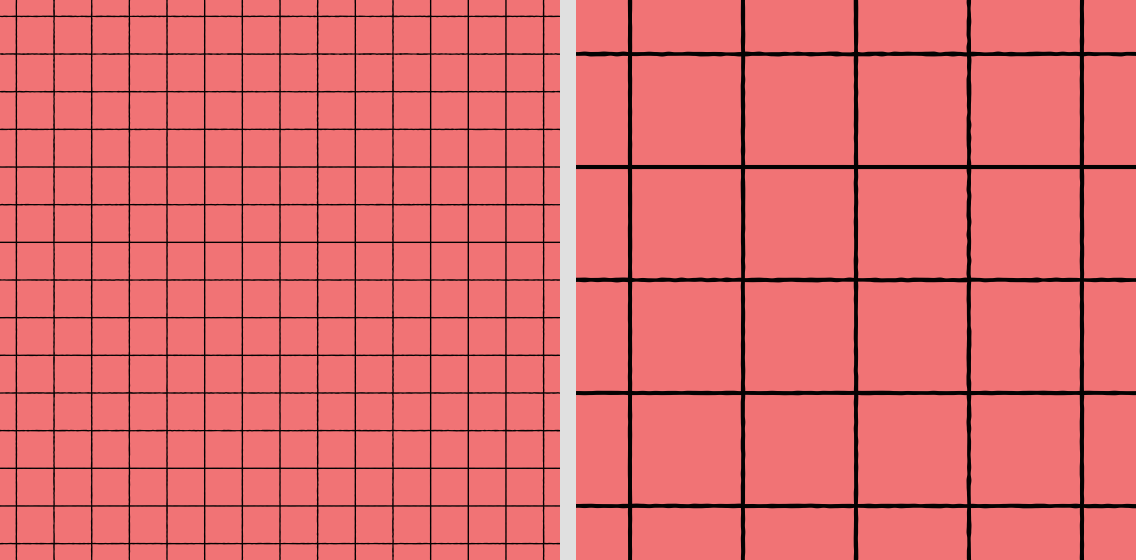
Left: the whole. Right: its middle third, enlarged.
This pattern is drawn by a WebGL 1 fragment shader. Its source:

```glsl
precision highp float;
// Thin black square grid with slightly rough ink edges on a coral ground.

uniform vec2 u_resolution;

const vec3 GROUND_COLOR = vec3(0.945, 0.450, 0.460);
const vec3 INK_COLOR = vec3(0.015, 0.008, 0.008);
const float CELL_SIZE = 0.06725;   // spacing of the lines, one passes through the centre
const float LINE_WIDTH = 0.00245;
const float ROUGHNESS = 0.0007;    // largest edge displacement
const float GRAIN_SCALE = 260.0;   // bumps along one canvas length

float hash(vec2 p) {
  vec3 q = fract(vec3(p.xyx) * 0.1031);
  q += dot(q, q.yzx + 33.33);
  return fract((q.x + q.y) * q.z);
}

// Smooth one-dimensional noise in -0.5..0.5, different for each seed
float edgeNoise(float t, float seed) {
  float cell = floor(t);
  float blend = smoothstep(0.0, 1.0, fract(t));
  return mix(hash(vec2(cell, seed)), hash(vec2(cell + 1.0, seed)), blend) - 0.5;
}

// Ink coverage of evenly spaced lines: across is measured from the centre line
float lineCoverage(float across, float along, float pixel, float seed) {
  float index = floor(across / CELL_SIZE + 0.5);
  float offset = across - index * CELL_SIZE;
  float lineSeed = index * 2.0 + seed;

  // Each line has its own roughness, and its two edges wander separately
  float rough = ROUGHNESS * hash(vec2(lineSeed, seed + 7.0));
  float t = along * GRAIN_SCALE;
  float low = -0.5 * LINE_WIDTH + rough * edgeNoise(t, lineSeed);
  float high = 0.5 * LINE_WIDTH + rough * edgeNoise(t, lineSeed + 1.0);

  // Overlap of the pixel footprint with the line
  float covered = min(high, offset + 0.5 * pixel) - max(low, offset - 0.5 * pixel);
  return clamp(covered / pixel, 0.0, 1.0);
}

void main() {
  vec2 uv = gl_FragCoord.xy / u_resolution;
  vec2 pixel = 1.0 / u_resolution;
  vec2 centred = uv - 0.5;

  float vertical = lineCoverage(centred.x, uv.y, pixel.x, 50.0);
  float horizontal = lineCoverage(centred.y, uv.x, pixel.y, 150.0);
  float ink = 1.0 - (1.0 - vertical) * (1.0 - horizontal);

  gl_FragColor = vec4(mix(GROUND_COLOR, INK_COLOR, ink), 1.0);
}
```
